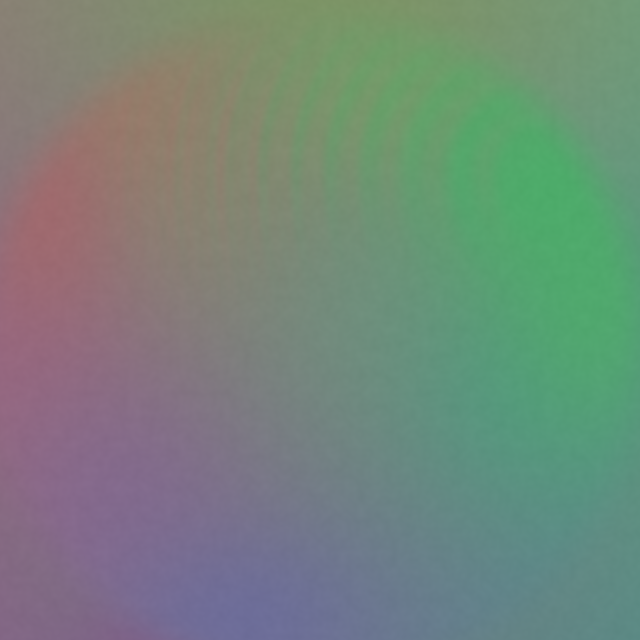
Give the GLSL for this background, as a Shadertoy shader.

```glsl
// Soft colour-wheel disc with blurred hues, nested ripples and hazy corners.

vec2 randomGradient(vec2 cell) {
    float angle = 6.2832 * fract(sin(dot(cell, vec2(127.1, 311.7))) * 43758.5);
    return vec2(cos(angle), sin(angle));
}

float gradientNoise(vec2 p) {
    vec2 cell = floor(p), f = fract(p);
    vec2 u = f * f * f * (f * (f * 6.0 - 15.0) + 10.0);
    vec2 e = vec2(1.0, 0.0);
    float bottom = mix(dot(randomGradient(cell), f),
                       dot(randomGradient(cell + e.xy), f - e.xy), u.x);
    float top = mix(dot(randomGradient(cell + e.yx), f - e.yx),
                    dot(randomGradient(cell + e.xx), f - e.xx), u.x);
    return mix(bottom, top, u.y);
}

// Bilinear blend of four corner colours
vec3 cornerBlend(vec2 p, vec3 lowLeft, vec3 lowRight, vec3 topLeft, vec3 topRight) {
    return mix(mix(lowLeft, lowRight, p.x), mix(topLeft, topRight, p.x), p.y);
}

// Gaussian falloff inside an ellipse
float glow(vec2 p, vec2 center, vec2 radius) {
    vec2 d = (p - center) / radius;
    return exp(-dot(d, d));
}

void mainImage(out vec4 fragColor, in vec2 fragCoord) {
    vec2 uv = fragCoord / iResolution.xy;

    // Disc body
    vec3 disc = cornerBlend(uv, vec3(0.55, 0.39, 0.55), vec3(0.33, 0.54, 0.55),
                                vec3(0.62, 0.47, 0.40), vec3(0.37, 0.67, 0.41));
    disc = mix(disc, vec3(0.43, 0.58, 0.50), 0.45 * glow(uv, vec2(0.58, 0.51), vec2(0.20)));
    disc = mix(disc, vec3(0.54, 0.52, 0.43), 0.5 * glow(uv, vec2(0.31, 0.71), vec2(0.15, 0.20)));
    disc = mix(disc, vec3(0.43, 0.63, 0.40), 0.6 * glow(uv, vec2(0.61, 0.87), vec2(0.20, 0.15)));

    // Hues around the rim
    disc = mix(disc, vec3(0.61, 0.47, 0.40), 0.5 * glow(uv, vec2(0.20, 0.83), vec2(0.13)));
    disc = mix(disc, vec3(0.60, 0.39, 0.50), 0.6 * glow(uv, vec2(0.02, 0.45), vec2(0.18)));
    disc = mix(disc, vec3(0.64, 0.40, 0.42), 0.7 * glow(uv, vec2(0.07, 0.67), vec2(0.11, 0.17)));
    disc = mix(disc, vec3(0.51, 0.40, 0.57), 0.6 * glow(uv, vec2(0.19, 0.23), vec2(0.19)));
    disc = mix(disc, vec3(0.41, 0.42, 0.62), 0.7 * glow(uv, vec2(0.38, 0.03), vec2(0.21, 0.15)));
    disc = mix(disc, vec3(0.30, 0.61, 0.50), 0.6 * glow(uv, vec2(0.81, 0.38), vec2(0.18)));
    disc = mix(disc, vec3(0.31, 0.67, 0.42), 0.75 * glow(uv, vec2(0.93, 0.52), vec2(0.14, 0.20)));
    disc = mix(disc, vec3(0.29, 0.68, 0.41), 0.85 * glow(uv, vec2(0.85, 0.71), vec2(0.18, 0.19)));

    // Nested arcs bowed to the left, closer together away from the green glow
    vec2 fromFocus = uv - vec2(0.87, 0.73);
    fromFocus.y *= fromFocus.y > 0.0 ? 1.15 : 0.75;
    float reach = length(fromFocus);
    float gap = reach - 0.11;
    float crest = cos(6.2832 * gap * (11.0 + 14.0 * gap));
    float rippleMask = glow(uv, vec2(0.56, 0.79), vec2(0.26, 0.13))
                     + 0.6 * glow(uv, vec2(0.75, 0.73), vec2(0.06, 0.09));
    rippleMask *= smoothstep(0.06, 0.11, reach);
    disc += vec3(0.028, -0.014, 0.004) * crest * rippleMask;

    // Finer arcs toward the warm side
    float fineMask = glow(uv, vec2(0.36, 0.74), vec2(0.17, 0.16));
    disc += vec3(0.010, -0.006, 0.0) * cos(6.2832 * reach * 38.0) * fineMask;

    // Haze beyond the disc
    vec3 haze = cornerBlend(uv, vec3(0.51, 0.40, 0.52), vec3(0.36, 0.54, 0.52),
                                vec3(0.54, 0.50, 0.46), vec3(0.44, 0.61, 0.48));
    haze = mix(haze, vec3(0.49, 0.58, 0.39), 0.9 * glow(uv, vec2(0.52, 1.0), vec2(0.33, 0.18)));
    haze = mix(haze, vec3(0.50, 0.36, 0.53), 0.7 * glow(uv, vec2(0.23, 0.0), vec2(0.12, 0.07)));
    haze = mix(haze, vec3(0.58, 0.39, 0.50), 0.8 * glow(uv, vec2(0.0, 0.45), vec2(0.10, 0.20)));
    haze = mix(haze, vec3(0.32, 0.60, 0.47), 0.8 * glow(uv, vec2(1.0, 0.48), vec2(0.10, 0.22)));
    float outside = smoothstep(0.47, 0.565, length(uv - vec2(0.49, 0.46)));
    vec3 color = mix(disc, haze, outside);

    // Faint mottling
    color += 0.010 * gradientNoise(uv * 40.0) + 0.009 * gradientNoise(uv * 100.0);

    fragColor = vec4(clamp(color, 0.0, 1.0), 1.0);
}
```
